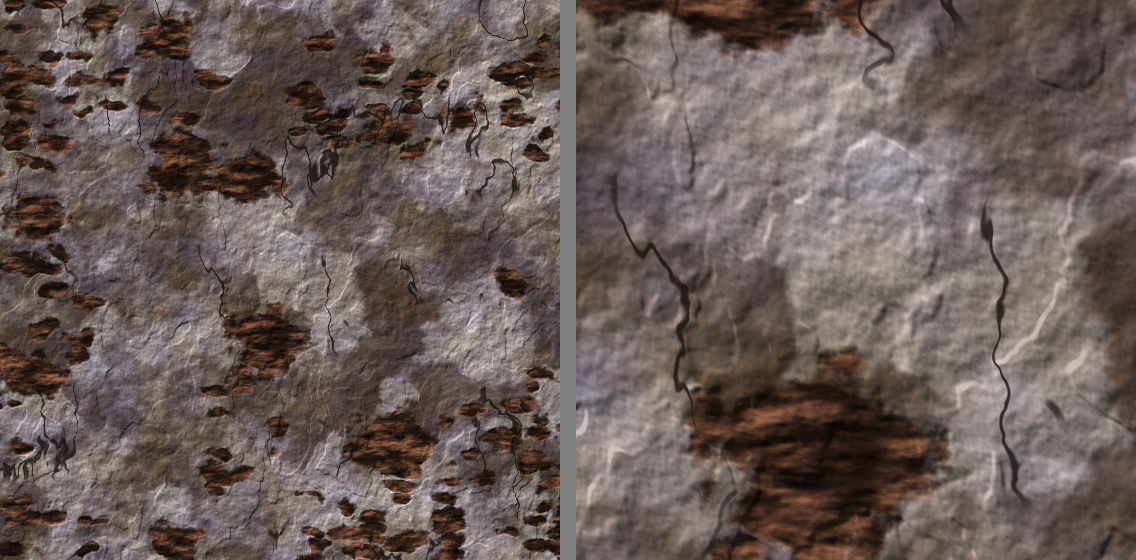
Left: the whole. Right: its middle third, enlarged.
This texture is drawn by a three.js fragment shader. Its source:

```glsl
// Weathered bark: mauve-grey flaking plates broken by clusters of rust-brown pits.
// Cellular blobs place the pits, terraced layered noise makes the flakes, and
// the slope of the combined height field lights everything from the upper left.

varying vec2 vUv;

const vec3 PLATE_DARK = vec3(0.29, 0.24, 0.225);
const vec3 PLATE_LIGHT = vec3(0.58, 0.535, 0.535);
const vec3 LICHEN = vec3(0.64, 0.61, 0.61);
const vec3 UMBER = vec3(0.27, 0.205, 0.18);
const vec3 PIT_DARK = vec3(0.12, 0.075, 0.055);
const vec3 PIT_RUST = vec3(0.42, 0.27, 0.20);
const vec3 CRACK = vec3(0.09, 0.065, 0.055);
const vec2 LIGHT_PATH = vec2(0.6, -0.8);

float hash(vec2 p) {
  vec3 q = fract(p.xyx * vec3(0.1031, 0.1030, 0.0973));
  q += dot(q, q.yzx + 33.33);
  return fract((q.x + q.y) * q.z);
}

float noise(vec2 p) {
  vec2 i = floor(p);
  vec2 f = fract(p);
  f = f * f * (3.0 - 2.0 * f);
  float low = mix(hash(i), hash(i + vec2(1.0, 0.0)), f.x);
  float high = mix(hash(i + vec2(0.0, 1.0)), hash(i + 1.0), f.x);
  return mix(low, high, f.y);
}

float fbm(vec2 p) {
  float sum = 0.0;
  float amplitude = 0.52;
  for (int i = 0; i < 5; i++) {
    sum += amplitude * noise(p);
    p = mat2(0.96, 0.28, -0.28, 0.96) * p * 2.03 + 17.3;
    amplitude *= 0.5;
  }
  return sum;
}

// Bends straight outlines into ragged ones.
vec2 ragged(vec2 p) {
  return p + 0.055 * (vec2(fbm(p * 13.0 + 3.1), fbm(p * 13.0 + 51.7)) - 0.5);
}

// Scattered blobs, one per chosen cell; positive inside.
float pitField(vec2 p, vec2 grid, float share) {
  vec2 g = p * grid;
  float inside = -1.0;
  for (int y = -1; y <= 1; y++) {
    for (int x = -1; x <= 1; x++) {
      vec2 id = floor(g) + vec2(float(x), float(y));
      vec2 centre = id + 0.25 + 0.5 * vec2(hash(id + 11.0), hash(id + 29.0));
      float cluster = smoothstep(0.35, 0.6, noise(id / grid * 5.0 + grid));
      float present = step(hash(id + 47.0), share * cluster);
      float radius = mix(0.3, 0.62, hash(id + 71.0));
      inside = max(inside, mix(-1.0, radius - length(g - centre), present));
    }
  }
  return inside;
}

float pitMask(vec2 p, vec2 q) {
  float field = max(pitField(q, vec2(8.0, 11.0), 0.24), pitField(q, vec2(17.0, 34.0), 0.55));
  return smoothstep(-0.06, 0.14, field + 0.7 * (fbm(p * 42.0) - 0.5));
}

// Flat steps joined by steep ledges.
float terrace(float x) {
  return floor(x) + smoothstep(0.0, 0.16, fract(x));
}

float height(vec2 p) {
  vec2 q = ragged(p);
  float pit = pitMask(p, q);
  float flakes = 0.0035 * terrace(7.0 * fbm(q * vec2(8.0, 5.5)));
  float grain = 0.017 * fbm(p * 48.0);
  float splinters = 0.022 * pit * fbm(p * vec2(32.0, 85.0));
  return flakes + grain + splinters - 0.015 * pit;
}

float relief(vec2 p) {
  vec2 stepAlong = 0.0016 * LIGHT_PATH;
  return (height(p + stepAlong) - height(p - stepAlong)) / 0.0032;
}

// Thin broken lines along the middle contour of a noise field.
float cracks(vec2 p, vec2 q) {
  float line = abs(fbm(q * vec2(9.0, 4.5) + 80.0) - 0.5);
  return (1.0 - smoothstep(0.003, 0.014, line)) * smoothstep(0.5, 0.68, noise(p * 10.0 + 5.0));
}

vec3 plateColor(vec2 p, vec2 q) {
  float tone = 0.7 * fbm(q * 7.0 + 20.0) + 0.3 * fbm(p * 60.0);
  vec3 color = mix(PLATE_DARK, PLATE_LIGHT, smoothstep(0.28, 0.72, tone));
  color = mix(color, UMBER, 0.65 * smoothstep(0.5, 0.66, fbm(q * vec2(5.0, 10.0) + 33.0)));
  color = mix(color, LICHEN, 0.65 * smoothstep(0.56, 0.66, fbm(q * 10.0 + 60.0)));
  float tint = fbm(p * 18.0 + 90.0) - 0.5;
  return color + tint * vec3(0.06, 0.03, -0.12);
}

vec3 pitColor(vec2 p) {
  float fibre = fbm(p * vec2(38.0, 95.0) + 7.0);
  return mix(PIT_DARK, PIT_RUST, smoothstep(0.32, 0.78, fibre));
}

void main() {
  vec2 p = vUv;
  vec2 q = ragged(p);
  vec3 color = mix(plateColor(p, q), pitColor(p), pitMask(p, q));
  color *= clamp(1.0 + 0.42 * relief(p), 0.35, 1.5);
  color = mix(color, CRACK, 0.8 * cracks(p, q));
  gl_FragColor = vec4(color, 1.0);
}
```
